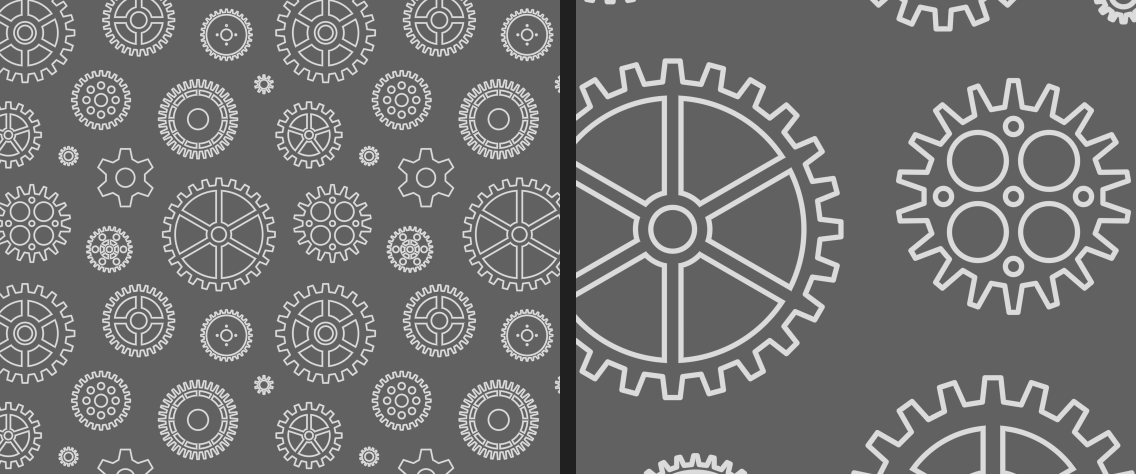
Left, the full canvas; right, a detail of the centre.
Reproduce this pattern procedurally as a WebGL 1 fragment shader.

```glsl
precision highp float;
// Seamless tile of twelve outlined cog wheels on flat grey.
// Each wheel is wrapped around its own centre, its teeth, windows and holes are
// folded into one angular sector, and all outlines are merged by distance.

#define VIEW_WIDTH 768.0
#define TILE 412.3
#define LINE_WIDTH 2.4
#define SOFTNESS 0.7
#define GROUND vec3(0.38)
#define INK vec3(0.86)
#define PI 3.14159265

uniform vec2 u_resolution;

// Position relative to the nearest repeat of a centre
vec2 around(vec2 p, float x, float y) {
  return mod(p - vec2(x, y) + 0.5 * TILE, TILE) - 0.5 * TILE;
}

// Fold into half a sector of n; x runs along the axis, phase is in sectors
vec2 fold(vec2 p, float n, float phase) {
  float turn = atan(p.x, -p.y + 1e-5) * n / (2.0 * PI) - phase;
  float a = abs(fract(turn + 0.5) - 0.5) * 2.0 * PI / n;
  return length(p) * vec2(cos(a), sin(a));
}

float segment(vec2 p, vec2 a, vec2 b) {
  vec2 ab = b - a;
  return length(p - a - ab * clamp(dot(p - a, ab) / dot(ab, ab), 0.0, 1.0));
}

// Toothed outline; tip and base are tooth widths as fractions of the pitch
float teeth(vec2 p, float outer, float root, float n, float tip, float base) {
  vec2 q = fold(p, n, 0.0);
  float s = PI / n;
  vec2 tipCorner = outer * vec2(cos(s * tip), sin(s * tip));
  vec2 baseCorner = root * vec2(cos(s * base), sin(s * base));
  vec2 valley = vec2(dot(baseCorner, vec2(cos(s), sin(s))));
  valley *= vec2(cos(s), sin(s));
  float d = segment(q, vec2(tipCorner.x, 0.0), tipCorner);
  d = min(d, segment(q, tipCorner, baseCorner));
  return min(d, segment(q, baseCorner, valley));
}

float ring(vec2 p, float r) {
  return abs(length(p) - r);
}

// n round holes placed on a circle
float holes(vec2 p, float orbit, float r, float n, float phase) {
  return ring(fold(p, n, phase) - vec2(orbit, 0.0), r);
}

// Annulus cut into n windows by straight spokes
float windows(vec2 p, float outer, float inner, float n, float halfSpoke) {
  float r = length(p);
  float cut = halfSpoke - fold(p, n, 0.0).y;
  return abs(max(max(r - outer, inner - r), cut));
}

float add(float d, float a, float b, float c) {
  return min(min(d, a), min(b, c));
}

// Distance to the nearest line of any wheel
float wheels(vec2 p) {
  float d = 1e3;
  // Large wheels with six spokes
  vec2 q = around(p, 34.3, 45.0);
  d = add(d, teeth(q, 68.0, 57.0, 20.0, 0.34, 0.54), windows(q, 45.0, 25.0, 6.0, 4.5), ring(q, 15.0));
  d = min(d, ring(q, 10.0));
  q = around(p, 300.2, 321.5);
  d = add(d, teeth(q, 77.0, 67.5, 24.0, 0.34, 0.52), windows(q, 60.0, 17.0, 6.0, 3.8), ring(q, 10.0));
  // Four and five spokes
  q = around(p, 190.3, 27.5);
  d = add(d, teeth(q, 49.0, 41.0, 28.0, 0.3, 0.55), windows(q, 33.0, 18.0, 4.0, 4.0), ring(q, 11.0));
  q = around(p, 11.5, 185.0);
  d = add(d, teeth(q, 45.0, 36.5, 16.0, 0.36, 0.52), windows(q, 28.5, 9.5, 5.0, 2.8), ring(q, 5.5));
  // Slotted rim
  q = around(p, 271.6, 163.5);
  d = add(d, teeth(q, 54.0, 44.5, 36.0, 0.28, 0.55), windows(q, 39.5, 33.5, 12.0, 2.0), ring(q, 14.0));
  // Wheels with round holes
  q = around(p, 138.6, 137.2);
  d = add(d, teeth(q, 40.0, 33.5, 24.0, 0.34, 0.54), holes(q, 20.0, 4.6, 8.0, 0.0), ring(q, 8.5));
  q = around(p, 43.7, 306.5);
  d = add(d, teeth(q, 53.0, 41.0, 18.0, 0.22, 0.56), holes(q, 23.0, 13.0, 4.0, 0.5), holes(q, 32.0, 3.7, 4.0, 0.0));
  d = min(d, ring(q, 3.7));
  q = around(p, 310.6, 47.7);
  d = add(d, teeth(q, 35.0, 31.0, 28.0, 0.2, 0.5), holes(q, 12.7, 0.9, 4.0, 0.0), ring(q, 7.5));
  d = min(d, ring(q, 27.5));
  q = around(p, 150.0, 342.0);
  d = add(d, teeth(q, 31.0, 26.5, 26.0, 0.2, 0.5), holes(q, 19.3, 4.2, 6.0, 0.5), ring(q, 4.0));
  d = min(d, windows(q, 12.5, 7.5, 6.0, 1.6));
  // Six-toothed cog and the two smallest ones
  q = around(p, 172.0, 243.7);
  d = add(d, teeth(q, 40.0, 27.0, 6.0, 0.31, 0.68), ring(q, 12.7), d);
  q = around(p, 94.0, 214.0);
  d = add(d, teeth(q, 12.7, 9.7, 14.0, 0.25, 0.5), ring(q, 5.8), d);
  q = around(p, 362.0, 115.6);
  return add(d, teeth(q, 12.6, 8.4, 10.0, 0.25, 0.5), ring(q, 6.2), d);
}

void main() {
  float unit = VIEW_WIDTH / u_resolution.x;
  vec2 p = vec2(gl_FragCoord.x, u_resolution.y - gl_FragCoord.y) * unit;
  float edge = wheels(p) - 0.5 * LINE_WIDTH;
  float cover = 1.0 - smoothstep(-SOFTNESS * unit, SOFTNESS * unit, edge);
  gl_FragColor = vec4(mix(GROUND, INK, cover), 1.0);
}
```
